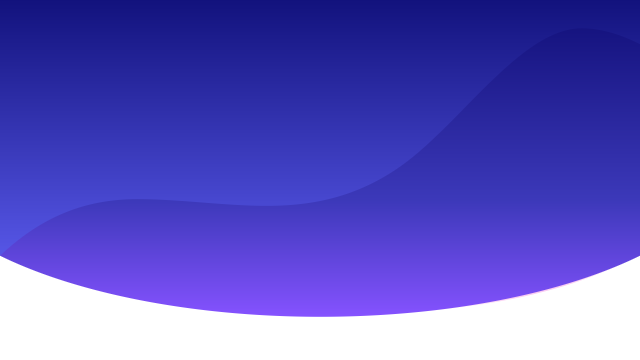
This background is drawn by a WebGL 2 fragment shader. Its source:

```glsl
#version 300 es
precision highp float;

#define BACK_TOP vec3(0.071, 0.071, 0.490)
#define BACK_LOW vec3(0.337, 0.337, 0.902)
#define WAVE_TOP vec3(0.084, 0.076, 0.500)
#define WAVE_MID vec3(0.235, 0.222, 0.726)
#define WAVE_LOW vec3(0.522, 0.322, 1.000)
#define RIM_COLOR vec3(0.98, 0.80, 0.95)
#define RIM_WIDTH 0.004
#define BOWL_CENTER vec2(0.5, 0.590)
#define BOWL_RADII vec2(0.65, 0.470)

uniform vec2 u_resolution;
out vec4 fragColor;

// Crest knots: x, height, slope
const vec3 CREST[6] = vec3[6](
  vec3(0.0, 0.2894, 1.689), vec3(0.2148, 0.4468, 0.0),
  vec3(0.4167, 0.4282, 0.0), vec3(0.625, 0.537, 1.244),
  vec3(0.9089, 0.9213, 0.0), vec3(1.0, 0.8773, -0.889));

// Smooth cubic through two knots
float hermite(vec3 a, vec3 b, float x) {
  float w = b.x - a.x;
  float t = (x - a.x) / w;
  float s = 1.0 - t;
  return mix(a.y, b.y, t * t * (3.0 - 2.0 * t))
       + w * t * s * (a.z * s - b.z * t);
}

float crestHeight(float x) {
  float h = CREST[0].y;
  for (int i = 0; i < 5; i++) {
    if (x >= CREST[i].x) h = hermite(CREST[i], CREST[i + 1], x);
  }
  return h;
}

// Negative inside the rounded lower edge; open towards the top
float bowl(vec2 p) {
  vec2 q = p - BOWL_CENTER;
  q.y = min(q.y, 0.0);
  q.x *= step(q.y, -0.001);
  return length(q / BOWL_RADII) - 1.0;
}

// Antialiased coverage of the region where d < 0
float coverage(float d) {
  float w = max(length(vec2(dFdx(d), dFdy(d))), 1e-5);
  return clamp(0.5 - d / w, 0.0, 1.0);
}

void main() {
  vec2 uv = gl_FragCoord.xy / u_resolution;
  float depth = 1.0 - uv.y;

  // Vertical gradients of the two layers
  vec3 back = mix(BACK_TOP, BACK_LOW, clamp(depth / 0.71, 0.0, 1.0));
  vec3 wave = mix(WAVE_TOP, WAVE_MID, clamp((depth - 0.079) / 0.477, 0.0, 1.0));
  wave = mix(wave, WAVE_LOW, clamp((depth - 0.556) / 0.324, 0.0, 1.0));
  vec3 color = mix(back, wave, coverage(uv.y - crestHeight(uv.x)));

  // White floor with a faint tinted sliver along the right of the bowl
  float taper = smoothstep(0.64, 0.84, uv.x) * (1.0 - smoothstep(0.87, 1.0, uv.x));
  float rim = coverage(bowl(uv + vec2(0.0, RIM_WIDTH * taper)));
  vec3 ground = mix(vec3(1.0), RIM_COLOR, rim * taper);
  color = mix(ground, color, coverage(bowl(uv)));

  fragColor = vec4(color, 1.0);
}
```
